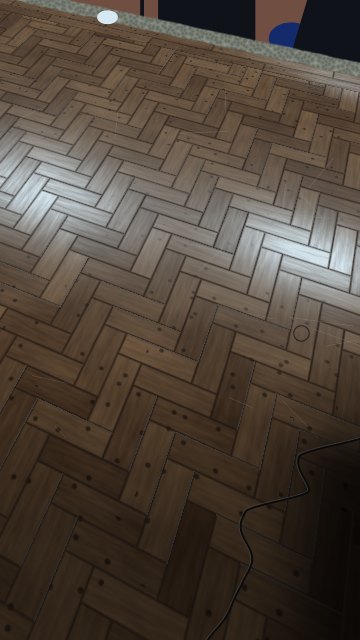
This texture is drawn by a Shadertoy shader. Its source:

```glsl
const float HORIZON = 1.553;
const vec2 VANISHING_X = vec2(0.684, -2.470);
const vec2 FLOOR_ORIGIN = vec2(-0.413, 2.90);
const vec2 FLOOR_UNIT = vec2(0.0395, 0.083);
const float PLANK_RATIO = 3.0;
const float BORDER_START = 17.4;
const float CURB_START = 19.3;
const float CURB_END = 21.2;
const float SEAM_WIDTH = 0.035;
const int SCRATCHES = 20;
const vec3 WOOD_DARK = vec3(0.27, 0.185, 0.12);
const vec3 WOOD_LIGHT = vec3(0.50, 0.385, 0.27);
const vec3 SEAM = vec3(0.10, 0.075, 0.06);
const vec3 HAZE = vec3(0.50, 0.52, 0.53);
const vec3 GLARE = vec3(0.84, 0.91, 0.95);
const vec3 CURB = vec3(0.47, 0.49, 0.45);
const vec3 FAR_FLOOR = vec3(0.44, 0.31, 0.26);
const vec3 CHAIR = vec3(0.06, 0.07, 0.10);
const vec3 SEAT = vec3(0.08, 0.17, 0.42);

float hash(vec2 p) {
    return fract(sin(dot(p, vec2(127.1, 311.7))) * 43758.5);
}

// Distance to the nearest random cell point
float cellular(vec2 p) {
    float nearest = 2.0;
    for (int k = 0; k < 9; k++) {
        vec2 c = floor(p) + vec2(k % 3 - 1, k / 3 - 1);
        nearest = min(nearest, length(c + vec2(hash(c), hash(c + 41.3)) - p));
    }
    return nearest;
}

float layeredSines(vec2 p) {
    float sum = 0.0, amp = 0.5;
    for (int k = 0; k < 4; k++) {
        sum += amp * sin(p.x + 1.7 * sin(p.y)) * sin(p.y + 1.3 * sin(p.x * 0.7));
        p = mat2(1.6, 1.2, -1.2, 1.6) * p + 2.3;
        amp *= 0.55;
    }
    return sum;
}

// Soft, slightly tilted ellipse of light
float glow(vec2 d, vec2 size) {
    d = mat2(0.95, 0.30, -0.30, 0.95) * d / size;
    return exp(-dot(d, d));
}

// Smooth coverage of a shape from its distance
float fill(float d) {
    return clamp(0.5 - d * iResolution.y, 0.0, 1.0);
}

float boxDistance(vec2 p, vec2 halfSize) {
    vec2 d = abs(p) - halfSize + 0.015;
    return length(max(d, 0.0)) + min(max(d.x, d.y), 0.0) - 0.015;
}

float segmentDistance(vec2 p, vec2 d) {
    return length(p - d * clamp(dot(p, d) / dot(d, d), 0.0, 1.0));
}

float cableX(float y) {
    return 0.385 + 0.09 * smoothstep(0.20, 0.235, y) + 0.10 * smoothstep(0.285, 0.325, y)
        - 0.06 * (1.0 - smoothstep(0.0, 0.09, y)) + 0.009 * sin(y * 62.0);
}

// Coordinates along and across a plank, with its id
vec2 herringbone(vec2 uv, out vec2 id, out bool upright) {
    vec2 cell = floor(uv), f = uv - cell;
    float k = mod(cell.x + cell.y + 1.0, 2.0 * PLANK_RATIO);
    upright = k >= PLANK_RATIO;
    k -= upright ? PLANK_RATIO : 0.0;
    id = cell - (upright ? vec2(0, k) : vec2(k, 0));
    return vec2(k, 0) + (upright ? f.yx : f);
}

void mainImage(out vec4 fragColor, in vec2 fragCoord) {
    // Perspective floor coordinates
    vec2 p = fragCoord / iResolution.y;
    vec2 uv = ((p.x - VANISHING_X) / (HORIZON - p.y) - FLOOR_ORIGIN) / FLOOR_UNIT;
    vec2 blur = fwidth(uv);

    // Planks, with straight boards along the far border
    vec2 id, size = vec2(PLANK_RATIO, 1);
    bool upright;
    vec2 local = herringbone(uv, id, upright);
    if (uv.y > BORDER_START) {
        float row = floor(uv.y - BORDER_START), x = uv.x + row * 3.7;
        size.x = 8.0;
        local = vec2(mod(x, size.x), fract(uv.y - BORDER_START));
        id = vec2(floor(x / size.x), row + 90.0);
        upright = false;
    }
    float tone = hash(id + 7.0);
    float grain = layeredSines(local * vec2(1.3, 9) + tone * 40.0);
    float patina = layeredSines(uv * 0.8);
    vec3 color = mix(WOOD_DARK, WOOD_LIGHT, clamp(0.15 + 0.65 * tone + 0.25 * grain + 0.2 * patina, 0.0, 1.0));
    float pit = 1.0 - smoothstep(0.04, 0.13, cellular(uv));
    color *= 1.0 - 0.5 * pit * step(0.5, hash(floor(uv * 0.7)));

    // Room light, with a shadow at lower right
    float light = mix(0.44, 0.95, smoothstep(0.05, 0.62, p.y));
    light *= 1.0 - 0.75 * smoothstep(0.36, 0.56, p.x) * (1.0 - smoothstep(0.24, 0.42, p.y));
    color *= light;

    // Reflected windows, broken up by wear
    vec2 left = p - vec2(0.06, 0.70), right = p - vec2(0.49, 0.60);
    float shine = glow(left, vec2(0.15, 0.065)) + glow(right, vec2(0.15, 0.055))
        + 0.5 * glow(p - vec2(0.55, 0.865), vec2(0.12, 0.02));
    float haze = glow(left, vec2(0.28, 0.15)) + glow(right, vec2(0.24, 0.15));
    color = mix(color, HAZE, min(0.48 * haze + 0.1 * smoothstep(0.6, 0.95, p.y), 0.6));
    color = mix(color, GLARE, clamp(shine * (0.67 + 0.25 * grain + 0.3 * tone), 0.0, 0.95));

    // Seams, some with pale worn edges
    vec2 soft = upright ? blur.yx : blur;
    vec2 seam = 1.0 - smoothstep(SEAM_WIDTH - soft, SEAM_WIDTH + soft, min(local, size - local));
    color = mix(color, SEAM * (0.5 + light), max(seam.x, seam.y) * (0.65 + 0.3 * hash(id + 3.0)));
    float worn = seam.y * step(0.5, local.y) * step(0.62, hash(id + 29.0));
    color = mix(color, HAZE * light, 0.55 * worn);

    // Scattered scratches
    for (int k = 0; k < SCRATCHES; k++) {
        vec2 s = vec2(k, 1);
        vec2 start = vec2(0.56 * hash(s), 0.25 + 0.65 * hash(s + 2.0));
        float angle = 6.283 * hash(s + 5.0);
        vec2 reach = (0.03 + 0.09 * hash(s + 9.0)) * vec2(cos(angle), 0.6 * sin(angle));
        color = mix(color, HAZE * 1.25, 0.3 * light * fill(segmentDistance(p - start, reach) - 0.0004));
    }

    // Ring stain and loose cable
    color *= 1.0 - 0.5 * fill(abs(length(p - vec2(0.471, 0.479)) - 0.012) - 0.001);
    float slope = (cableX(p.y + 0.002) - cableX(p.y - 0.002)) / 0.004;
    float cable = (p.x - cableX(p.y)) / sqrt(1.0 + slope * slope);
    float below = step(p.y, 0.325);
    color = mix(color, HAZE * 0.6, 0.5 * below * fill(abs(cable + 0.002) - 0.001));
    color = mix(color, vec3(0.04), below * fill(abs(cable) - 0.0015));

    // Far room with chairs, behind the stone curb
    vec3 room = mix(FAR_FLOOR, SEAT, fill(length((p - vec2(0.455, 0.94)) * vec2(1, 1.4)) - 0.035));
    float chairs = boxDistance(p - vec2(0.323, 1), vec2(0.076, 0.075));
    chairs = min(chairs, boxDistance(p - vec2(0.25 + 0.3 * p.y, 0.97), vec2(0.07, 0.09)));
    room = mix(room, CHAIR, fill(min(chairs, abs(p.x - 0.222) - 0.003)));
    vec3 stone = CURB * (0.8 + 0.4 * cellular(p * 160.0));
    float ragged = uv.y + 0.12 * layeredSines(p * 60.0);
    color = mix(color, stone, smoothstep(-blur.y, blur.y, ragged - CURB_START));
    color = mix(color, room, smoothstep(-blur.y, blur.y, ragged - CURB_END));
    color = mix(color, GLARE, fill(length((p - vec2(0.168, 0.973)) * vec2(0.8, 1.2)) - 0.013));
    fragColor = vec4(color, 1);
}
```
